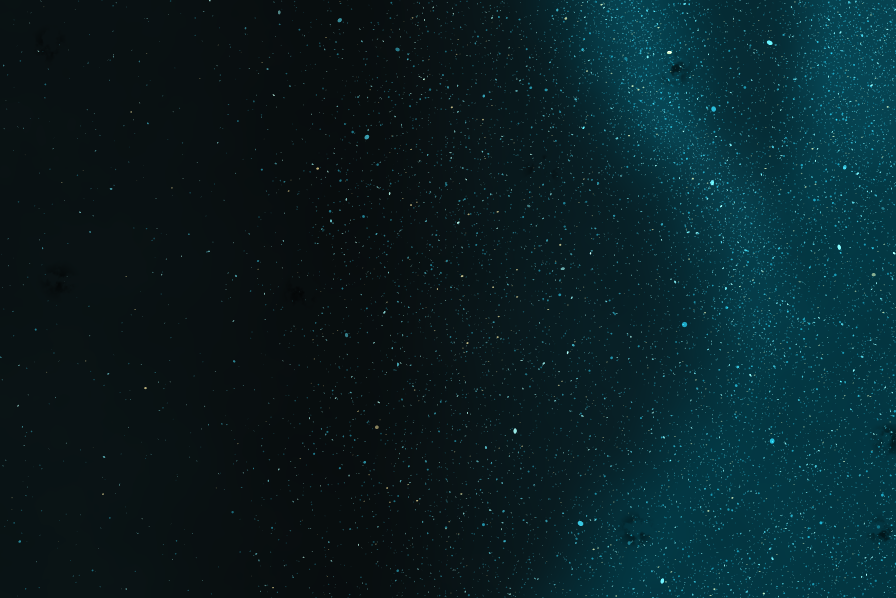
Give the GLSL for this texture, as a WebGL 2 fragment shader.

```glsl
#version 300 es
precision highp float;

uniform vec2 u_resolution;
out vec4 fragColor;

vec3 hash3(vec2 cell, float seed) {
    vec3 q = fract(vec3(cell.xyx + seed * 17.3) * vec3(0.1031, 0.1030, 0.0973));
    q += dot(q, q.yxz + 33.33);
    return fract((q.xxy + q.yzz) * q.zyx);
}

float noise(vec2 p) {
    vec2 i = floor(p), f = fract(p);
    f = f * f * (3.0 - 2.0 * f);
    return mix(mix(hash3(i, 3.0).x, hash3(i + vec2(1, 0), 3.0).x, f.x),
               mix(hash3(i + vec2(0, 1), 3.0).x, hash3(i + vec2(1, 1), 3.0).x, f.x), f.y);
}

float fbm(vec2 p) {
    float sum = 0.0, amp = 0.5;
    for (int i = 0; i < 4; i++) {
        sum += amp * noise(p);
        p = p * 2.03 + 7.1;
        amp *= 0.5;
    }
    return sum;
}

// Teal veil: x = overall haze, y = bright rims, z = soft haze left of the edge
vec3 veil(vec2 p) {
    float wobble = 0.06 * (fbm(p * 6.0) - 0.47);
    float edge = 0.94 + 0.24 * smoothstep(1.05, 0.45, p.y)
               - 0.24 * smoothstep(0.45, -0.05, p.y) + wobble;
    float haze = smoothstep(edge - 0.11, edge + 0.13, p.x);
    float upper = smoothstep(0.5, 0.85, p.y);
    float gap = smoothstep(1.1, 1.23, p.x + wobble)
              * smoothstep(1.39, 1.28, p.x + wobble) * upper;
    float ridge = exp(-pow((p.x - edge - 0.1) / 0.075, 2.0))
                * smoothstep(0.25, 0.75, p.y);
    float corner = smoothstep(1.29, 1.39, p.x + wobble) * smoothstep(0.55, 0.9, p.y);
    return vec3(haze * (1.0 - 0.6 * gap), max(ridge, corner),
                smoothstep(0.6, 1.2, p.x));
}

// Jittered specks, one candidate per grid cell
vec3 specks(vec2 p, float grid, float radius, float density, float seed) {
    float pixel = 1.0 / u_resolution.y;
    vec2 home = floor(p * grid);
    vec3 light = vec3(0.0);
    for (int y = -1; y <= 1; y++)
    for (int x = -1; x <= 1; x++) {
        vec2 cell = home + vec2(x, y);
        vec3 place = hash3(cell, seed);
        vec3 kind = hash3(cell, seed + 5.0);
        vec2 d = p - (cell + place.xy) / grid;
        float angle = kind.x * 6.283;
        d = mat2(cos(angle), sin(angle), -sin(angle), cos(angle)) * d;
        float dist = length(d * vec2(1.0, 1.0 + 0.7 * kind.y));
        float size = radius * (0.65 + 0.6 * kind.z);
        float cover = clamp(0.5 + (size - dist) / pixel, 0.0, 1.0);
        vec3 tint = mix(vec3(0.1, 0.5, 0.58), vec3(0.68, 0.88, 0.82), kind.y * kind.y);
        tint = mix(tint, vec3(0.85, 0.76, 0.5), step(0.94, kind.x));
        light += tint * cover * step(place.z, density) * (0.35 + 0.65 * kind.z);
    }
    return light;
}

void main() {
    vec2 p = gl_FragCoord.xy / u_resolution.y;
    p.x *= 1.5 * u_resolution.y / u_resolution.x;
    vec3 v = veil(p);

    // Dark ground, deepest just left of the middle
    vec3 color = mix(vec3(0.037, 0.069, 0.076), vec3(0.032, 0.053, 0.058),
                     exp(-pow((p.x - 0.55) / 0.2, 2.0)));
    color += vec3(0.0, 0.007, 0.006) * smoothstep(0.7, 0.1, p.y) * smoothstep(0.5, 0.1, p.x);
    color = mix(color, vec3(0.028, 0.137, 0.165), v.z);
    color = mix(color, vec3(0.012, 0.215, 0.26), v.x);
    color += vec3(0.012, 0.05, 0.06) * v.y;
    color *= 0.93 + 0.15 * fbm(p * 9.0);

    // Small sooty smudges
    vec2 cell = floor(p * 5.0);
    vec3 spot = hash3(cell, 9.0);
    float away = length(fract(p * 5.0) - 0.3 - 0.4 * spot.xy);
    float soot = smoothstep(0.2, 0.0, away) * smoothstep(0.42, 0.65, fbm(p * 60.0));
    color *= 1.0 - 0.6 * soot * step(spot.z, 0.25);

    // Dust thickens to the right and along the bright rims
    float rise = smoothstep(0.35, 0.75, p.x + 0.12 * (fbm(p * 4.0) - 0.47));
    float clump = 0.6 + 0.8 * fbm(p * 14.0);
    float dust = (0.012 + 0.09 * rise + 0.08 * v.x + 0.24 * v.y) * clump;
    color += specks(p, 210.0, 0.0010, dust * 1.5, 1.0) * 0.5;
    color += specks(p, 130.0, 0.0014, dust * 0.9, 2.0) * 0.85;
    color += specks(p, 50.0, 0.0020, 0.015 + 0.07 * rise + 0.05 * v.y, 4.0);
    color += specks(p, 12.0, 0.0042, 0.02 + 0.1 * rise + 0.1 * v.x, 6.0) * 1.3;

    fragColor = vec4(min(color, 1.0), 1.0);
}
```
